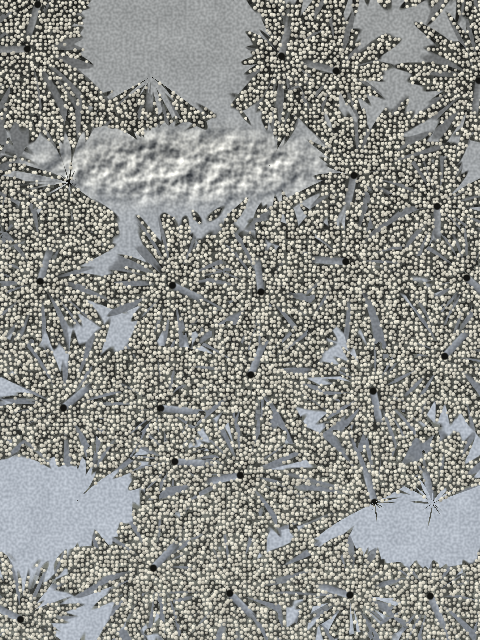
Reproduce this texture procedurally as a WebGL 2 fragment shader.

```glsl
#version 300 es
precision highp float;
// Beach sand covered by radiating bursts of tiny sand pellets around burrows.
// A jittered grid of bursts shapes fingers, grooves and trenches; a finer
// jittered grid places the shaded pellets; gradient noise roughens the sand.
uniform vec2 u_resolution;
out vec4 fragColor;

const float BURST_SIZE = 0.16;
const float PELLETS_PER_UNIT = 150.0;
const vec2 LIGHT = vec2(-0.6, 0.8);

struct Burst { float edge; float groove; float trench; float side; float hole; };

vec2 hash2(vec2 p) {
    vec3 q = fract(p.xyx * vec3(0.1031, 0.1030, 0.0973));
    q += dot(q, q.yzx + 33.33);
    return fract((q.xx + q.yz) * q.zy);
}

float cornerSlope(vec2 corner, vec2 offset) {
    float a = 6.2832 * hash2(corner).x;
    return dot(vec2(cos(a), sin(a)), offset);
}

float gradientNoise(vec2 p) {
    vec2 i = floor(p), f = p - i;
    vec2 u = f * f * f * (f * (f * 6.0 - 15.0) + 10.0);
    vec2 e = vec2(1.0, 0.0);
    return mix(mix(cornerSlope(i, f), cornerSlope(i + e, f - e), u.x),
               mix(cornerSlope(i + e.yx, f - e.yx), cornerSlope(i + 1.0, f - 1.0), u.x), u.y);
}

float fbm(vec2 p) {
    float sum = 0.0, amp = 1.0;
    for (int i = 0; i < 3; i++) {
        sum += amp * gradientNoise(p);
        p = p * 2.1 + 7.3;
        amp *= 0.5;
    }
    return sum;
}

float blob(vec2 p, vec2 centre, vec2 radii) {
    return 1.0 - smoothstep(0.4, 1.2, length((p - centre) / radii));
}

float crumbleZone(vec2 p) {
    return blob(p, vec2(0.29, 0.74), vec2(0.27, 0.07));
}

// Where the sand stays smooth
float bareness(vec2 p) {
    float b = max(blob(p, vec2(0.26, 0.94), vec2(0.14, 0.12)), crumbleZone(p));
    b = max(b, blob(p, vec2(0.66, 0.18), vec2(0.16, 0.07)));
    b = max(b, blob(p, vec2(0.07, 0.21), vec2(0.16, 0.08)));
    return b + 0.5 * max(gradientNoise(p * vec2(5.0, 9.0)), 0.0);
}

// Strongest of the nearby bursts, with its radial grooves and entry trench
Burst burstField(vec2 p) {
    Burst best = Burst(-1.0, 0.0, 0.0, 0.0, 0.0);
    vec2 cell = floor(p / BURST_SIZE);
    for (int y = -1; y <= 1; y++)
    for (int x = -1; x <= 1; x++) {
        vec2 id = cell + vec2(x, y);
        vec2 seed = hash2(id + 37.0);
        vec2 v = p - (id + 0.2 + 0.6 * hash2(id)) * BURST_SIZE;
        float r = length(v);
        vec2 dir = v / max(r, 1e-4);
        float fingers = 0.7 * gradientNoise(dir * 2.5 + seed * 40.0)
                      + 0.7 * gradientNoise(dir * 6.0 + seed * 70.0 + r * 6.0);
        float reach = BURST_SIZE * mix(0.55, 0.9, seed.x) * (1.0 + fingers);
        if (reach - r > best.edge) {
            best.edge = reach - r;
            float gap = gradientNoise(dir * 7.0 + seed * 90.0 + r * 8.0);
            best.groove = smoothstep(0.15, 0.3, gap) * smoothstep(0.2, 0.5, r / reach);
        }
        float turn = 6.2832 * seed.y;
        vec2 axis = vec2(cos(turn), sin(turn));
        float along = dot(v, axis), across = dot(v, vec2(-axis.y, axis.x));
        float strip = (1.0 - smoothstep(0.004, 0.007, abs(across)))
                    * smoothstep(0.0, 0.004, along) * (1.0 - smoothstep(0.04, 0.06, along));
        if (strip > best.trench) { best.trench = strip; best.side = across / 0.006; }
        best.hole = max(best.hole, 1.0 - smoothstep(0.004, 0.007, r));
    }
    best.edge -= 0.15 * bareness(p);
    return best;
}

// Offset from the nearest pellet centre (xy) and its cell (zw)
vec4 nearestPellet(vec2 q) {
    vec4 best = vec4(9.0);
    for (int y = -1; y <= 1; y++)
    for (int x = -1; x <= 1; x++) {
        vec2 id = floor(q) + vec2(x, y);
        vec2 d = q - id - 0.15 - 0.7 * hash2(id);
        if (dot(d, d) < dot(best.xy, best.xy)) best = vec4(d, id);
    }
    return best;
}

void main() {
    vec2 p = gl_FragCoord.xy / u_resolution.y;
    float soft = 0.6 * PELLETS_PER_UNIT / u_resolution.y;

    // Smooth sand, cooler and lighter towards the bottom
    vec3 sand = mix(vec3(0.70, 0.73, 0.77), vec3(0.61, 0.62, 0.62), smoothstep(0.3, 0.95, p.y));
    sand += 0.13 * gradientNoise(p * 230.0) + 0.04 * fbm(p * 25.0);

    // Crumbled patch lit from the upper left
    float relief = fbm(p * 30.0) - fbm(p * 30.0 + LIGHT * 0.18);
    sand += crumbleZone(p) * (0.9 * relief * vec3(1.0, 0.98, 0.92) + vec3(0.03, 0.02, 0.0));

    // Shadowed ground, grooves and trenches
    Burst here = burstField(p);
    float cover = smoothstep(-0.004, 0.008, here.edge);
    vec4 pellet = nearestPellet(p * PELLETS_PER_UNIT);
    vec2 tone = hash2(pellet.zw + 11.0);
    vec3 ground = vec3(0.98, 1.0, 0.94) * mix(0.40, 0.22, p.y) * mix(0.5, 1.4, tone.x);
    vec3 furrow = sand * mix(0.85, 0.7, here.groove);
    vec3 color = mix(sand, mix(ground, furrow, here.groove), cover);
    color = mix(color, sand * (0.78 + 0.16 * here.side), here.trench * cover);

    // Pellets, kept whole by testing the field at their centres
    Burst there = burstField(p - pellet.xy / PELLETS_PER_UNIT);
    float present = step(0.010 * tone.y, there.edge) * step(there.groove + there.trench, 0.5);
    float radius = mix(0.32, 0.47, tone.y);
    float disc = 1.0 - smoothstep(radius - soft, radius + soft, length(pellet.xy));
    float shade = mix(0.70, 0.95, tone.x) + 0.3 * dot(pellet.xy, LIGHT);
    color = mix(color, vec3(0.98, 0.96, 0.89) * shade, disc * present);

    color = mix(color, vec3(0.08, 0.08, 0.07), here.hole * cover);
    fragColor = vec4(clamp(color, 0.0, 1.0), 1.0);
}
```
